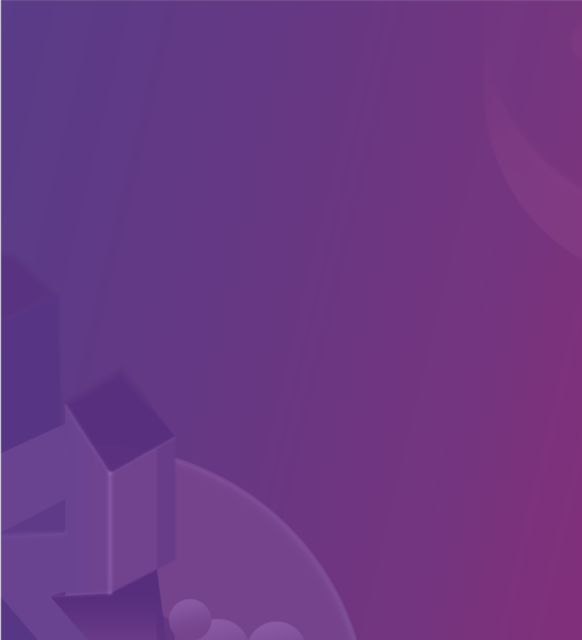
Reproduce this background procedurally as a WebGL 1 fragment shader.

```glsl
precision highp float;
// Violet to magenta gradient with translucent blocks, discs and balls, and a pale left border.
uniform vec2 u_resolution;

#define EDGE 0.0018
#define SOFT_EDGE 0.006
#define TILT 0.24
#define RIM_GLOW 0.30
#define BLOCK_GLOW 0.45
#define BALL_GLOW 0.60
#define BORDER 0.00195
#define LEFT_LIGHT 0.74
#define TOP_LIGHT 0.10

const vec3 INDIGO  = vec3(0.345, 0.236, 0.535);
const vec3 VIOLET  = vec3(0.405, 0.216, 0.512);
const vec3 PLUM    = vec3(0.457, 0.205, 0.497);
const vec3 MAGENTA = vec3(0.504, 0.188, 0.480);
const vec3 MAUVE   = vec3(0.463, 0.262, 0.552);
const vec3 LILAC   = vec3(0.600, 0.420, 0.710);
const vec3 SHADE   = vec3(0.340, 0.180, 0.490);
const vec3 DUSK    = vec3(0.335, 0.205, 0.515);
const vec3 FACE    = vec3(0.415, 0.264, 0.566);
const vec3 ROSE    = vec3(0.530, 0.255, 0.530);
const vec3 PAPER   = vec3(0.960, 0.950, 0.975);

// Coverage of a shape from its signed distance.
float cover(float d, float blur) {
  return 1.0 - smoothstep(-blur, blur, d);
}

// Signed distance to the line a-b, positive on its left.
float side(vec2 p, vec2 a, vec2 b) {
  vec2 e = normalize(b - a);
  return dot(p - a, vec2(-e.y, e.x));
}

// Convex quad, corners in clockwise order.
float quad(vec2 p, vec2 a, vec2 b, vec2 c, vec2 d) {
  return max(max(side(p, a, b), side(p, b, c)), max(side(p, c, d), side(p, d, a)));
}

// Soft highlight along the segment a-b.
float ridge(vec2 p, vec2 a, vec2 b, float width) {
  vec2 e = b - a;
  float d = length(p - a - e * clamp(dot(p - a, e) / dot(e, e), 0.0, 1.0));
  return exp(-d * d / (width * width));
}

vec3 backdrop(vec2 p, float aspect) {
  float t = (p.x + TILT * (1.0 - p.y)) / (aspect + TILT);
  vec3 c = mix(INDIGO, VIOLET, smoothstep(-0.15, 0.58, t));
  c = mix(c, PLUM, smoothstep(0.38, 0.84, t));
  return mix(c, MAGENTA, smoothstep(0.74, 1.0, t));
}

// Thick coin in the upper right: rounded wall with a raised face.
vec3 coin(vec3 c, vec2 p) {
  vec2 q = p - vec2(1.059, 0.857);
  float wall = length(vec2(q.x, min(q.y, 0.0))) - 0.302;
  float face = length(p - vec2(1.059, 0.965)) - 0.302;
  float lower = smoothstep(0.96, 0.70, p.y);
  float rim = cover(wall, 0.003) * cover(-face, SOFT_EDGE);
  c = mix(c, ROSE, rim * mix(0.07, 0.50, lower) + 0.06 * cover(face, SOFT_EDGE));
  c = mix(c, ROSE, RIM_GLOW * lower * exp(-abs(face) / 0.006));
  return mix(c, ROSE, 0.30 * cover(length(p - vec2(0.927, 0.935)) - 0.035, SOFT_EDGE));
}

// Large pale disc rising from the bottom edge.
vec3 disc(vec3 c, vec2 p) {
  float d = length(p - vec2(0.147, -0.126)) - 0.430;
  c = mix(c, MAUVE, 0.92 * cover(d, EDGE));
  return mix(c, LILAC, RIM_GLOW * exp(-abs(d + 0.005) / 0.005) * cover(d, EDGE));
}

vec3 blocks(vec3 c, vec2 p) {
  // Rear block: top, side and lit foot.
  float d = quad(p, vec2(-0.02, 0.605), vec2(0.022, 0.600), vec2(0.089, 0.538), vec2(-0.02, 0.485));
  c = mix(c, SHADE, 0.6 * cover(d, 0.009));
  d = quad(p, vec2(-0.02, 0.485), vec2(0.091, 0.539), vec2(0.096, 0.330), vec2(-0.02, 0.280));
  c = mix(c, DUSK, 0.85 * cover(d, 0.004));
  d = quad(p, vec2(-0.02, 0.282), vec2(0.102, 0.338), vec2(0.104, 0.160), vec2(-0.02, 0.155));
  c = mix(c, FACE, cover(d, EDGE));
  d = quad(p, vec2(0.0, 0.167), vec2(0.104, 0.221), vec2(0.104, 0.165), vec2(0.0, 0.160));
  c = mix(c, DUSK, 0.6 * cover(d, EDGE));
  // Lower arm, its dark underside and the sunken face beside it.
  d = quad(p, vec2(-0.02, 0.160), vec2(0.104, 0.167), vec2(0.150, -0.02), vec2(-0.02, -0.02));
  c = mix(c, FACE, cover(d, EDGE));
  d = side(p, vec2(0.0, 0.069), vec2(0.059, 0.0));
  c = mix(c, DUSK, 0.9 * cover(d, EDGE) * step(p.x, 0.08) * step(p.y, 0.09));
  d = quad(p, vec2(0.078, 0.069), vec2(0.245, 0.112), vec2(0.262, -0.02), vec2(0.154, -0.02));
  c = mix(c, mix(MAUVE, SHADE, smoothstep(-0.06, 0.08, p.y)), cover(d, EDGE));
  d = quad(p, vec2(0.245, 0.045), vec2(0.273, 0.025), vec2(0.273, -0.02), vec2(0.245, -0.02));
  c = mix(c, SHADE, 0.6 * cover(d, EDGE));
  // Front block: left face, right face with side strip, and top.
  d = quad(p, vec2(0.102, 0.368), vec2(0.172, 0.260), vec2(0.172, 0.073), vec2(0.102, 0.069));
  c = mix(c, mix(FACE, MAUVE, smoothstep(0.10, 0.17, p.x) * 0.4), cover(d, EDGE));
  d = quad(p, vec2(0.172, 0.260), vec2(0.274, 0.318), vec2(0.274, 0.125), vec2(0.172, 0.073));
  vec3 flank = mix(mix(FACE, MAUVE, 0.55), SHADE, 0.35 * smoothstep(0.243, 0.247, p.x));
  c = mix(c, flank, cover(d, 0.003));
  d = quad(p, vec2(0.102, 0.368), vec2(0.189, 0.420), vec2(0.274, 0.318), vec2(0.172, 0.260));
  c = mix(c, SHADE, 0.9 * cover(d, mix(0.002, 0.012, smoothstep(0.33, 0.40, p.y))));
  // Light caught on the block edges.
  float light = ridge(p, vec2(0.172, 0.260), vec2(0.172, 0.075), 0.004);
  light += 0.5 * ridge(p, vec2(0.103, 0.366), vec2(0.172, 0.260), 0.003);
  light += 0.3 * ridge(p, vec2(0.172, 0.260), vec2(0.272, 0.316), 0.003);
  light += 0.4 * ridge(p, vec2(0.0, 0.163), vec2(0.101, 0.167), 0.004);
  light += 0.4 * ridge(p, vec2(0.080, 0.069), vec2(0.172, 0.073), 0.003);
  return mix(c, LILAC, BLOCK_GLOW * min(light, 1.5));
}
// Ball lit from above, fading into the disc below.
vec3 ball(vec3 c, vec2 p, vec2 centre, float radius) {
  vec2 q = (p - centre) / radius;
  vec3 tone = mix(MAUVE, LILAC, BALL_GLOW * smoothstep(-0.8, 1.3, q.y - 0.2 * q.x));
  return mix(c, tone, cover((length(q) - 1.0) * radius, EDGE));
}
void main() {
  vec2 p = gl_FragCoord.xy / u_resolution.y;
  vec3 c = coin(backdrop(p, u_resolution.x / u_resolution.y), p);
  c = blocks(disc(c, p), p);
  c = ball(c, p, vec2(0.432, -0.018), 0.047);
  c = ball(c, p, vec2(0.341, -0.016), 0.049);
  c = ball(c, p, vec2(0.297, 0.031), 0.033);
  // Pale borders on the top and left.
  c = mix(c, PAPER, TOP_LIGHT * cover(1.0 - BORDER - p.y, 0.0008));
  c = mix(c, PAPER, LEFT_LIGHT * cover(p.x - BORDER, 0.0008));
  gl_FragColor = vec4(c, 1.0);
}
```
